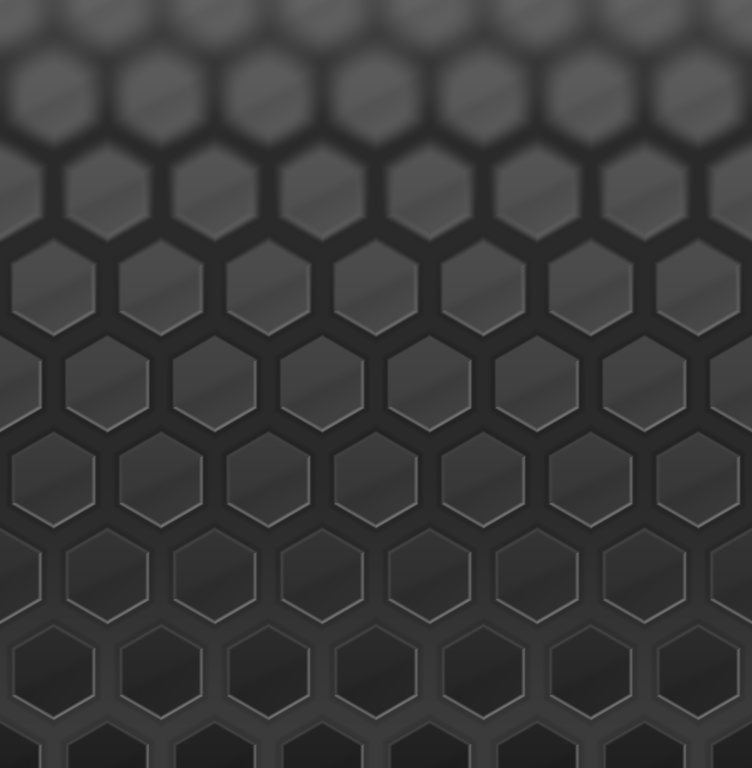
Give the GLSL for this pattern, as a WebGL 1 fragment shader.

```glsl
precision highp float;
// Dark panel of staggered hexagonal cells, crisp below and out of focus above.

uniform vec2 u_resolution;

const float COLUMNS = 7.0;
const float ROWS = 8.0;
const float ROW_PITCH = 0.893;   // row spacing in units of the column pitch
const float APOTHEM = 0.39;
const vec2 LIGHT_DIR = vec2(0.45, -0.89);
const vec2 SHEEN_DIR = vec2(-0.45, 0.89);

// Signed distance to a pointy-top hexagon; roundness pulls it to a circle.
float hexDistance(vec2 p, float apothem, float roundness) {
  vec2 a = abs(p);
  float hex = max(a.x, dot(a, vec2(0.5, 0.866))) - apothem;
  return mix(hex, length(p) - apothem * 1.06, roundness);
}

// Outward normal of the hexagon side nearest to p.
vec2 sideNormal(vec2 p) {
  vec2 a = abs(p);
  vec2 n = a.x > dot(a, vec2(0.5, 0.866)) ? vec2(1.0, 0.0) : vec2(0.5, 0.866);
  return n * vec2(p.x < 0.0 ? -1.0 : 1.0, p.y < 0.0 ? -1.0 : 1.0);
}

// Focus blur radius, growing towards the top edge.
float focusBlur(float height) {
  return 0.012 + 0.23 * pow(smoothstep(0.42, 1.08, height), 2.0);
}

// Tone of the web between the cells.
float webTone(float height) {
  float foot = 0.07 * (1.0 - smoothstep(0.0, 0.42, height));
  float haze = 0.07 * smoothstep(0.8, 1.0, height);
  return 0.163 + foot + haze;
}

// Cell face: vertical gradient with a soft diagonal reflection.
float faceTone(vec2 p, float height) {
  float s = dot(p, SHEEN_DIR);
  float above = 0.022 * smoothstep(-0.07, 0.05, s);
  float below = 0.03 * (1.0 - smoothstep(-0.36, -0.02, s));
  float strength = mix(0.5, 1.0, smoothstep(0.1, 0.5, height));
  return 0.12 + 0.255 * height + (above + below - 0.015) * strength;
}

// Bevel line just inside the outline, brightest at the lower right.
float addRim(float face, vec2 p, float d, float blur, float height) {
  float light = max(dot(sideNormal(p), LIGHT_DIR), 0.0);
  float tone = max(face, 0.25 + 0.19 * sqrt(light));
  float line = 1.0 - smoothstep(0.0, 0.018 + blur, abs(d + 0.014));
  float strength = 1.0 - smoothstep(0.45, 0.92, height);
  return mix(face, tone, line * strength);
}

void main() {
  vec2 uv = gl_FragCoord.xy / u_resolution;
  vec2 grid = uv * vec2(COLUMNS, ROWS);
  float pixel = COLUMNS / u_resolution.x;
  float blur = max(focusBlur(uv.y), pixel);
  float roundness = 0.75 * smoothstep(0.04, 0.2, blur);

  // Blend neighbouring cells so that blurred outlines may overlap.
  float coverage = 0.0;
  float faceSum = 0.0;
  float nearest = 1.0;
  for (int j = -1; j <= 1; j++) {
    float row = floor(grid.y + 0.5) + float(j);
    float shift = 0.5 * mod(row, 2.0);
    float column = floor(grid.x - shift + 0.5);
    for (int i = -1; i <= 1; i++) {
      vec2 center = vec2(column + float(i) + shift, row);
      vec2 p = (grid - center) * vec2(1.0, ROW_PITCH);
      float d = hexDistance(p, APOTHEM, roundness);
      float c = 1.0 - smoothstep(-blur, blur, d);
      float face = addRim(faceTone(p, uv.y), p, d, blur, uv.y);
      coverage += c;
      faceSum += c * face;
      nearest = min(nearest, d);
    }
  }

  // Thin shade around the crisp openings.
  float shade = 0.025 * (1.0 - smoothstep(0.0, 0.05, abs(nearest - 0.02)));
  float web = webTone(uv.y) - shade * (1.0 - smoothstep(0.5, 0.75, uv.y));
  float face = faceSum / max(coverage, 0.0001);
  float tone = mix(web, face, clamp(coverage, 0.0, 1.0));
  gl_FragColor = vec4(vec3(tone), 1.0);
}
```
